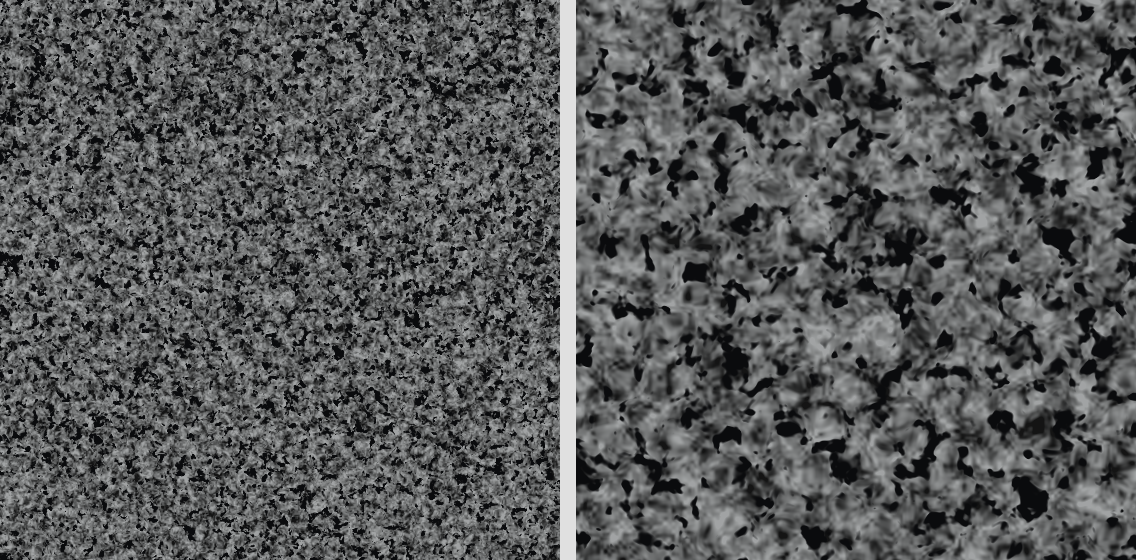
Left: the whole. Right: its middle third, enlarged.
Reproduce this texture procedurally as a Shadertoy shader.

```glsl
// Polished grey granite: mottled feldspar with ragged black mica specks.

#define GRAIN_FREQ 54.0                     // coarsest grains per canvas height
#define SPECK_WEIGHTS vec4(0.10, 0.52, 0.34, 0.20)
#define BODY_WEIGHTS vec4(0.14, 0.42, 0.44, 0.36)
#define SPECK_EDGE vec2(0.54, 1.46)         // speck threshold, in deviations
#define BODY_TONE 0.418
#define LIGHT_SPREAD 0.104
#define DARK_SPREAD 0.145
#define CLOUD_AMOUNT 0.04
#define WARP_AMOUNT 0.0010
#define STONE_TINT vec3(0.985, 1.0, 1.003)
#define MICA_COLOR vec3(0.040, 0.043, 0.050)

// Integer hash of a lattice point, from 0 to 1
float hash(vec2 cell, uint seed) {
    uvec2 q = uvec2(ivec2(cell) + 32768);
    uint h = q.x * 1597334677u ^ q.y * 3812015801u ^ seed * 2654435769u;
    h = (h ^ (h >> 16)) * 2146121005u;
    h = (h ^ (h >> 15)) * 2221713035u;
    h ^= h >> 16;
    return float(h >> 8) / 16777216.0;
}

// Value noise scaled to zero mean and unit deviation
float noise(vec2 p, uint seed) {
    vec2 cell = floor(p);
    vec2 f = fract(p);
    vec2 w = f * f * (3.0 - 2.0 * f);
    float low = mix(hash(cell, seed), hash(cell + vec2(1, 0), seed), w.x);
    float high = mix(hash(cell + vec2(0, 1), seed), hash(cell + vec2(1, 1), seed), w.x);
    return (mix(low, high, w.y) - 0.5) / 0.2145;
}

vec2 rotate(vec2 p, float angle) {
    float c = cos(angle), s = sin(angle);
    return vec2(c * p.x - s * p.y, s * p.x + c * p.y);
}

// Four rotated octaves, normalised to unit deviation
float grains(vec2 p, vec4 weights, uint seed) {
    float sum = 0.0;
    float freq = GRAIN_FREQ;
    for (int i = 0; i < 4; i++) {
        vec2 q = rotate(p, 0.5 + 1.1 * float(i) + 0.37 * float(seed));
        sum += weights[i] * noise(q * freq, seed + uint(i));
        freq *= 1.93;
    }
    return sum / length(weights);
}

void mainImage(out vec4 fragColor, in vec2 fragCoord) {
    vec2 uv = fragCoord / iResolution.y;

    // Bend the lattice slightly so grain outlines turn irregular
    vec2 bend = vec2(noise(uv * 90.0, 31u), noise(uv * 90.0, 32u));
    vec2 p = uv + WARP_AMOUNT * bend;

    // Broad, faint clouds shift tone and speck density
    float cloud = CLOUD_AMOUNT * noise(rotate(uv, 0.6) * 9.0, 41u);

    // Feldspar body, with a longer tail towards dark grey
    float body = grains(p, BODY_WEIGHTS, 11u) + cloud;
    float tone = BODY_TONE + LIGHT_SPREAD * max(body, 0.0) + DARK_SPREAD * min(body, 0.0);
    vec3 color = clamp(tone, 0.08, 0.64) * STONE_TINT;

    // Black mica specks
    float speck = grains(p, SPECK_WEIGHTS, 21u) - cloud;
    color = mix(color, MICA_COLOR, smoothstep(SPECK_EDGE.x, SPECK_EDGE.y, speck));

    fragColor = vec4(color, 1.0);
}
```
